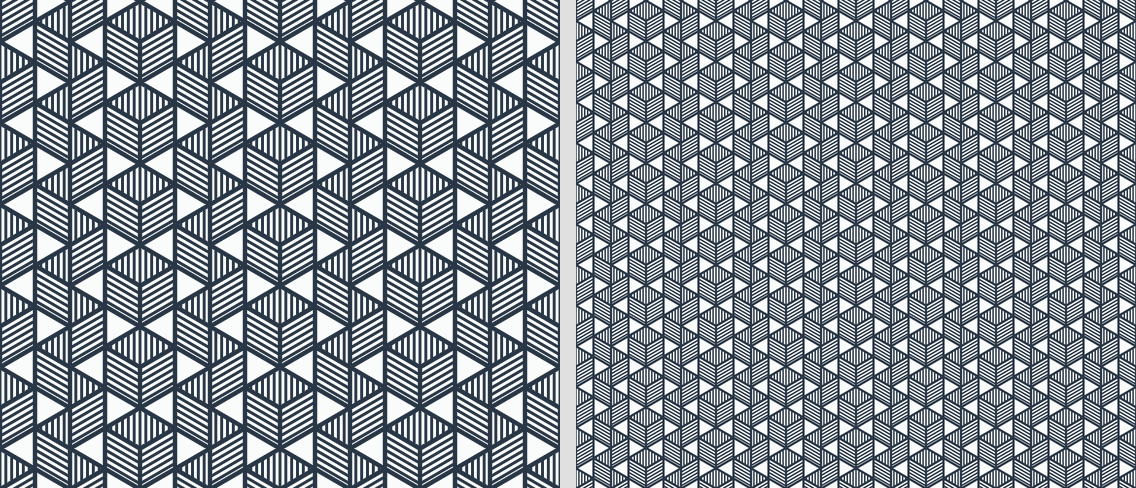
Left: one tile. Right: repeated 2 by 2.
This pattern is drawn by a WebGL 2 fragment shader. Its source:

```glsl
#version 300 es
precision highp float;
// Striped navy cubes and split half-cubes on a half-drop triangular grid.

uniform vec2 u_resolution;
out vec4 fragColor;

// Vertical distance to a line at height c, wrapping every two cube sides.
float wrapDist(float y, float c) {
    return abs(mod(y - c + 1.0, 2.0) - 1.0);
}

void main() {
    vec2 uv = gl_FragCoord.xy / u_resolution;

    // 16 columns across; 12 cube sides down, measured from the top.
    float x = uv.x * 16.0;
    float y = (1.0 - uv.y) * 12.0 - 1.03;
    float pixel = 12.0 / u_resolution.y;

    // Cubes sit every four columns, alternate ones dropped by one side.
    float cube = floor(x / 4.0 + 0.5);
    float a = abs(x - 4.0 * cube);

    // The outer columns mirror the inner ones, one side lower.
    float outer = step(1.0, a);
    float t = mix(a, 2.0 - a, outer);
    y = mod(y - mod(cube, 2.0) - outer, 2.0);

    // Scale from column and vertical offsets to true distances.
    const float colWidth = 0.862;
    const float slant = 0.865;

    // Each column holds a lid triangle, a slanted face and a blank triangle.
    float lidTop = 0.5 * t;
    float faceTop = 1.0 - 0.5 * t;
    bool inLid = y > lidTop && y < faceTop;
    bool inFace = y >= faceTop && y < faceTop + 1.0;

    // Thick outlines; the lid of a whole cube has no centre line.
    float edge = min(wrapDist(y, lidTop), min(wrapDist(y, faceTop), wrapDist(y, faceTop + 1.0)));
    float light = min(edge * slant, (1.0 - t) * colWidth) - 0.055;
    if (!inLid || outer > 0.5) light = min(light, t * colWidth - 0.055);

    // Upright stripes on lids, slanted stripes on faces.
    if (inLid) {
        light = min(light, (0.25 - abs(fract(t * 6.0) - 0.5)) / 6.0 * colWidth);
    } else if (inFace) {
        float v = y - faceTop;
        light = min(light, (0.042 - abs(mod(v - 0.024, 0.168) - 0.084)) * slant);
    }

    vec3 navy = vec3(0.16, 0.21, 0.27);
    vec3 white = vec3(0.98, 0.99, 0.99);
    fragColor = vec4(mix(navy, white, clamp(light / pixel + 0.5, 0.0, 1.0)), 1.0);
}
```
